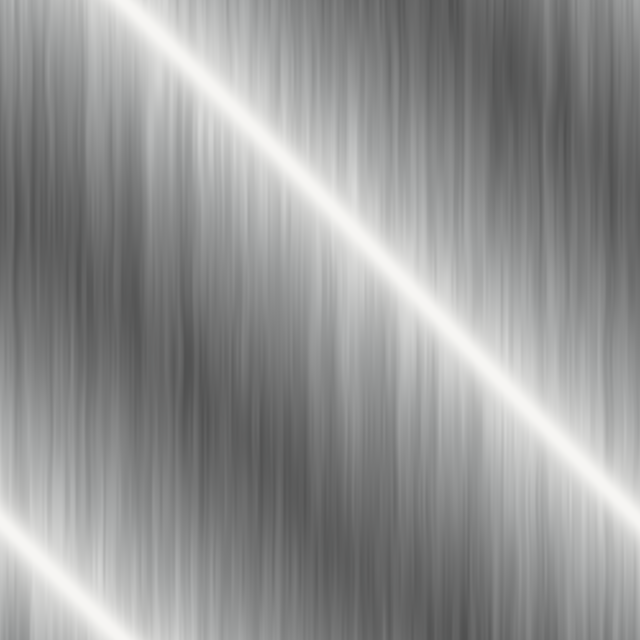
This texture is drawn by a three.js fragment shader. Its source:

```glsl
// Vertically brushed steel with a diagonal glint that wraps around the tile.
varying vec2 vUv;

const vec3 SHADOW = vec3(0.31, 0.31, 0.31);
const vec3 STEEL = vec3(0.640, 0.646, 0.646);
const vec3 GLINT = vec3(0.965, 0.962, 0.952);

const float GLINT_OFFSET = 0.185;   // where the glint crosses the tile
const float GLINT_BEND = 0.010;     // slow sway of the glint line
const float GLINT_ROUNDING = 0.014; // softness of the crest
const float VALLEY_ROUNDING = 0.15; // softness of the darkest band
const float FALLOFF = 0.60;         // exponent of the sheen

// Brush streaks: cells across and up, and strength of each layer
const vec2 WIDE_CELLS = vec2(34.0, 1.2);
const vec2 MAIN_CELLS = vec2(115.0, 2.5);
const vec2 FINE_CELLS = vec2(250.0, 9.0);
const float WIDE_STRENGTH = 0.028;
const float MAIN_STRENGTH = 0.052;
const float FINE_STRENGTH = 0.034;
const float WAVER = 0.0016;         // sideways drift of the streaks
const float SHEEN_SCATTER = 0.022;  // streaks shifting the sheen

const float TAU = 6.2831853;

float hash(vec2 p) {
  vec3 q = fract(vec3(p.xyx) * 0.1031);
  q += dot(q, q.yzx + 33.33);
  return fract((q.x + q.y) * q.z);
}

// Smooth value noise from -1 to 1
float noise(vec2 p) {
  vec2 cell = floor(p);
  vec2 f = fract(p);
  f = f * f * (3.0 - 2.0 * f);
  float low = mix(hash(cell), hash(cell + vec2(1.0, 0.0)), f.x);
  float high = mix(hash(cell + vec2(0.0, 1.0)), hash(cell + vec2(1.0, 1.0)), f.x);
  return 2.0 * mix(low, high, f.y) - 1.0;
}

// Sheen from 0 in the valley to 1 on the crest; t is the distance from the crest
float sheen(float t) {
  float valley = 1.0 - sqrt((1.0 - t) * (1.0 - t) + VALLEY_ROUNDING * VALLEY_ROUNDING);
  float rounded = length(vec2(max(valley, 0.0), GLINT_ROUNDING));
  return 1.0 - pow(rounded, FALLOFF) + pow(GLINT_ROUNDING, FALLOFF) * (1.0 - smoothstep(0.0, 0.1, t));
}

void main() {
  // Slightly wavering brush direction
  vec2 p = vUv;
  p.x += WAVER * noise(vUv * vec2(24.0, 9.0) + 5.0);

  float wide = noise(p * WIDE_CELLS + 17.0);
  float main_ = noise(p * MAIN_CELLS + 43.0);
  float fine = noise(p * FINE_CELLS + 71.0);
  float streaks = WIDE_STRENGTH * wide + MAIN_STRENGTH * main_ + FINE_STRENGTH * fine;

  // Wrapped distance from the glint, 0 on the crest and 1 in the valley
  float bend = GLINT_BEND * (0.5 - 0.5 * cos(TAU * (vUv.x + 0.1)));
  float across = fract(vUv.x + vUv.y - GLINT_OFFSET - bend + 0.5) - 0.5;
  float away = smoothstep(0.02, 0.3, abs(across));
  across += SHEEN_SCATTER * away * (wide + 0.5 * noise(vec2(vUv.x * 9.0, 3.0)));
  float t = min(2.0 * abs(across), 1.0);

  // Metal tone, then streaks that fade on the crest
  float light = sheen(t);
  vec3 color = light < 0.5
    ? mix(SHADOW, STEEL, light * 2.0)
    : mix(STEEL, GLINT, light * 2.0 - 1.0);
  float grip = smoothstep(0.0, 0.16, t) * mix(0.75, 1.0, light);
  color += streaks * grip;

  gl_FragColor = vec4(clamp(color, 0.0, 1.0), 1.0);
}
```
